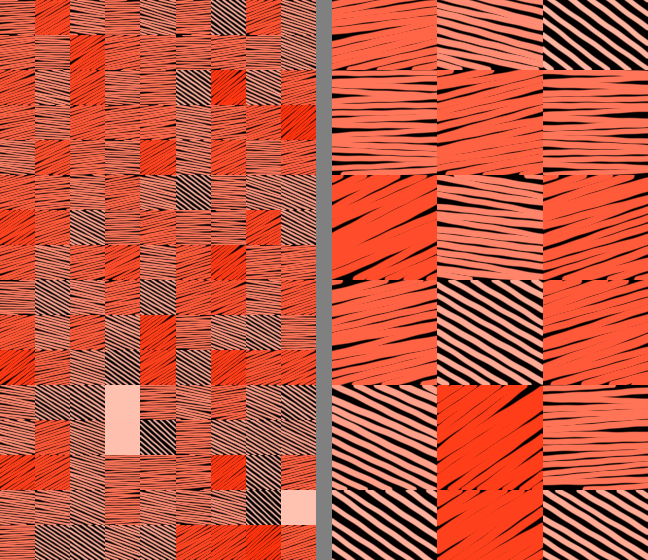
Left, the full canvas; right, a detail of the centre.
Write a WebGL 1 fragment shader that draws this pattern.

```glsl
precision highp float;
// Grid of square tiles, each hatched with loose pen strokes on black.
// One random tone per tile drives hatch angle, density, fill and colour;
// every stroke is a capsule clipped to its tile, with its own jitter.

#define GRID vec2(9.0, 16.0)
#define MAX_STROKES 18
#define MIN_STROKES 11
#define MAX_ANGLE 0.76
#define SPARSE_FILL 0.36
#define FULL_FILL 1.08
#define TIDY 0.02
#define LOOSE 0.062
#define SOFTNESS 0.95
#define PAPER vec3(0.015, 0.0, 0.0)
#define PALE vec3(1.0, 0.75, 0.68)
#define VIVID vec3(1.0, 0.18, 0.03)

uniform vec2 u_resolution;

float hash(vec2 p) {
  vec3 q = fract(vec3(p.xyx) * vec3(0.1031, 0.1030, 0.0973));
  q += dot(q, q.yzx + 33.33);
  return fract((q.x + q.y) * q.z);
}

// Signed random value in -1..1 for one property of one stroke.
float jitter(vec2 tile, float stroke, float property) {
  return 2.0 * hash(tile * 17.0 + vec2(stroke * 3.7, property * 41.3)) - 1.0;
}

// Random tone in 0..1, crowded in the middle but reaching both extremes.
float tileTone(vec2 tile) {
  float u = 2.0 * hash(tile + 5.0) - 1.0;
  return 0.48 + 0.25 * (u + u * u * u);
}

// Distance to the part of a line that lies inside the tile square.
float clippedLine(vec2 p, vec2 anchor, vec2 dir) {
  vec2 inv = 1.0 / dir;
  vec2 middle = -anchor * inv;
  vec2 span = abs(inv) * 0.497;
  float start = max(middle.x - span.x, middle.y - span.y);
  float end = min(middle.x + span.x, middle.y + span.y);
  if (start >= end) return 1.0;
  vec2 q = p - anchor;
  float along = clamp(dot(q, dir), start, end);
  return length(q - dir * along);
}

// Coverage of all the strokes in one tile; p runs from -0.5 to 0.5.
float hatch(vec2 p, vec2 tile, float tone, float pixel) {
  float angle = mix(-MAX_ANGLE, MAX_ANGLE, tone);
  vec2 normal = vec2(-sin(angle), cos(angle));
  float extent = abs(normal.x) + abs(normal.y);
  float density = mix(float(MIN_STROKES), float(MAX_STROKES), sqrt(tone));
  float count = floor(density + 0.5);
  float gap = extent / count;
  float fill = mix(SPARSE_FILL, FULL_FILL, tone * (2.0 - tone));
  float looseness = mix(TIDY, LOOSE, smoothstep(0.05, 0.5, tone));
  float nearest = 1.0;

  for (int i = 0; i < MAX_STROKES; i++) {
    float id = float(i);
    if (id >= count) break;
    float shift = jitter(tile, id, 1.0) * looseness * 2.0;
    float tilt = angle + jitter(tile, id, 2.0) * looseness;
    vec2 dir = vec2(cos(tilt), sin(tilt));
    if (abs(dir.y) < 0.0001) dir.y = 0.0001;
    float width = gap * fill * (1.0 + 0.12 * jitter(tile, id, 3.0));
    vec2 anchor = normal * ((id + 0.5 + shift) * gap - 0.5 * extent);

    // Slight waver of the hand along the stroke.
    float along = dot(p, dir);
    float waver = 0.003 * sin(along * 9.0 + id * 2.3)
                + 0.0015 * sin(along * 23.0 + id * 5.1);
    float d = clippedLine(p + normal * waver, anchor, dir);
    nearest = min(nearest, d - 0.5 * width);
  }
  return 1.0 - smoothstep(-SOFTNESS * pixel, SOFTNESS * pixel, nearest);
}

void main() {
  vec2 grid = gl_FragCoord.xy / u_resolution * GRID;
  vec2 tile = floor(grid);
  vec2 p = fract(grid) - 0.5;
  float pixel = GRID.y / u_resolution.y;

  float tone = tileTone(tile);
  vec3 ink = mix(PALE, VIVID, tone);
  vec3 colour = mix(PAPER, ink, hatch(p, tile, tone, pixel));
  gl_FragColor = vec4(colour, 1.0);
}
```
